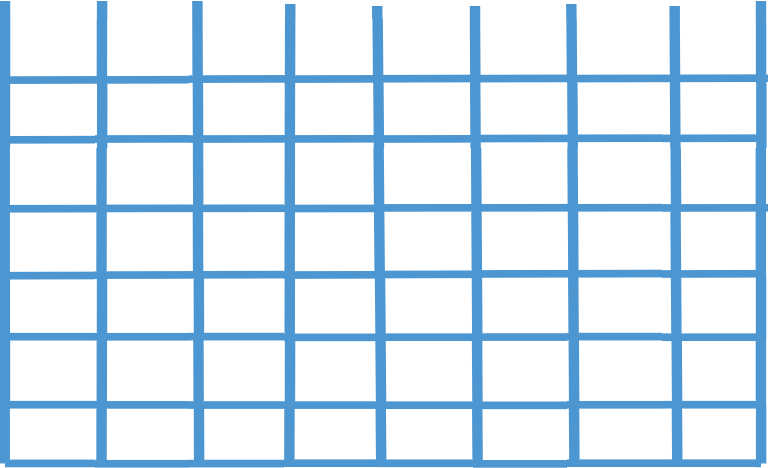
Write a WebGL 1 fragment shader that draws this pattern.

```glsl
precision highp float;
// Hand-drawn blue grid: nine uprights crossed by seven rows, open at the top.

uniform vec2 u_resolution;

const vec2 BOARD = vec2(100.0, 60.94);
const vec2 FIRST = vec2(0.65, 0.59);
const vec2 CELL = vec2(12.305, 8.346);
const float COLUMN_HALF = 0.68;
const float ROW_HALF = 0.5;
const float WOBBLE = 0.1;
const vec3 PAPER = vec3(1.0);
const vec3 BLUE = vec3(0.30, 0.59, 0.82);

float hash(vec2 p) {
  return fract(sin(dot(p, vec2(41.3, 289.1))) * 4375.85);
}

// Selects one of eight values by index; zero outside 0..7.
float pick(vec4 low, vec4 high, float i) {
  vec4 slot = vec4(0.0, 1.0, 2.0, 3.0);
  return dot(low, vec4(equal(slot, vec4(i))))
       + dot(high, vec4(equal(slot + 4.0, vec4(i))));
}

// Small sideways step that changes from one stroke piece to the next.
float strokeStep(float along, float cell, float line) {
  return (hash(vec2(floor(along / cell), line)) - 0.5) * WOBBLE;
}

// Distance to a straight bar with square ends.
float bar(float across, float along, float halfWidth, float start, float end) {
  return max(abs(across) - halfWidth, max(start - along, along - end));
}

float columnDistance(vec2 p, float i) {
  float shift = pick(vec4(0.0, 0.33, 0.46, 0.26), vec4(-0.72, -0.33, -0.07, 1.04), i);
  float lean = pick(vec4(0.0, -0.07, 0.2, -0.13), vec4(0.52, 0.39, 0.39, 0.39), i);
  float gap = 0.13 + pick(vec4(0.0, 0.0, 0.0, 0.39), vec4(0.65, 0.65, 0.39, 0.65), i);
  float x = FIRST.x + CELL.x * i + shift + lean * (1.0 - p.y / BOARD.y);
  x += strokeStep(p.y, CELL.y, i + 1.0);
  return bar(p.x - x, p.y, COLUMN_HALF, FIRST.y, BOARD.y - gap);
}

float rowDistance(vec2 p, float i) {
  float shift = pick(vec4(0.0, -0.73, -0.22, -0.43), vec4(-0.12, 0.55, -0.01, 0.0), i);
  float tilt = pick(vec4(0.0, 0.0, 0.0, 0.26), vec4(0.13, 0.2, 0.26, 0.0), i);
  float overrun = pick(vec4(0.0), vec4(2.0, 0.0, 2.0, 0.0), i);
  float y = FIRST.y + CELL.y * i + shift + tilt * (p.x / BOARD.x - 0.5);
  y += strokeStep(p.x, CELL.x, i + 20.0);
  return bar(p.y - y, p.x, ROW_HALF, FIRST.x, FIRST.x + CELL.x * 8.0 + overrun);
}

void main() {
  vec2 p = gl_FragCoord.xy / u_resolution * BOARD;
  float pixel = BOARD.y / u_resolution.y;

  float d = BOARD.x;
  for (int i = 0; i < 9; i++) d = min(d, columnDistance(p, float(i)));
  for (int i = 0; i < 7; i++) d = min(d, rowDistance(p, float(i)));

  // Antialiased ink over white paper.
  float ink = clamp(0.5 - d / pixel, 0.0, 1.0);
  gl_FragColor = vec4(mix(PAPER, BLUE, ink), 1.0);
}
```
